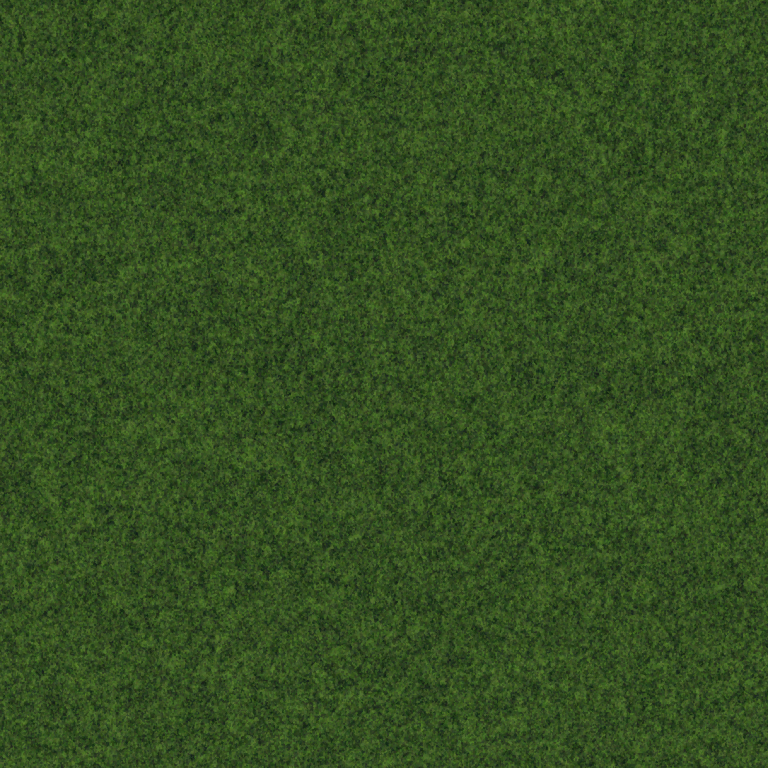
Give the GLSL for this texture, as a WebGL 2 fragment shader.

```glsl
#version 300 es
precision highp float;
precision highp int;
// Dense short turf seen from above: soft cellular noise at four sizes
// (patches, clumps, tufts, blade tips) is summed into one tone, which moves
// along a green ramp; the finest cells also shift the hue of single tips.

uniform vec2 u_resolution;
out vec4 fragColor;

const vec3 TURF_GREEN = vec3(0.207, 0.308, 0.131);
const vec3 TONE_STEP  = vec3(0.043, 0.057, 0.016);
const vec3 DRY_SHIFT  = vec3(0.013, -0.012, 0.024);
const vec3 WARM_SHIFT = vec3(0.018, 0.000, -0.008);

// Integer hash: three random values in 0..1 for a cell of a layer.
vec3 hashCell(ivec2 cell, int layer) {
    uvec3 v = uvec3(ivec3(cell, layer) + 4096);
    v = v * 1664525u + 1013904223u;
    v.x += v.y * v.z;
    v.y += v.z * v.x;
    v.z += v.x * v.y;
    v ^= v >> 16u;
    v.x += v.y * v.z;
    v.y += v.z * v.x;
    v.z += v.x * v.y;
    return vec3(v >> 8u) / 16777216.0;
}

// Cellular noise with blended borders: three signed values in -1..1.
vec3 softCells(vec2 p, float sharpness, int layer) {
    ivec2 home = ivec2(floor(p));
    vec3 sum = vec3(0.0);
    float total = 0.0;
    for (int y = -1; y <= 1; y++) {
        for (int x = -1; x <= 1; x++) {
            ivec2 cell = home + ivec2(x, y);
            vec2 seed = vec2(cell) + hashCell(cell, layer).xy;
            vec2 offset = p - seed;
            float weight = exp(-sharpness * dot(offset, offset));
            sum += weight * (2.0 * hashCell(cell, layer + 1) - 1.0);
            total += weight;
        }
    }
    return sum / max(total, 1e-6);
}

// Very faint wide drift of brightness from layered sines.
float broadDrift(vec2 p) {
    return sin(p.x * 17.0 + 2.0 * sin(p.y * 9.0))
         + sin(p.y * 23.0 + 2.0 * sin(p.x * 13.0 + 1.0));
}

void main() {
    vec2 uv = gl_FragCoord.xy / min(u_resolution.x, u_resolution.y);

    // Layers from wide patches down to blade tips
    vec3 patches = softCells(uv * vec2(48.0, 40.0), 4.0, 10);
    vec3 clumps  = softCells(uv * vec2(125.0, 108.0), 6.0, 20);
    vec3 tufts   = softCells(uv * vec2(245.0, 210.0), 7.0, 30);
    vec3 tips    = softCells(uv * vec2(450.0, 410.0), 8.0, 40);

    float tone = 0.04 * broadDrift(uv) + 0.25 * patches.x
               + 0.85 * clumps.x + 1.15 * tufts.x + 1.45 * tips.x;

    // Green ramp with small hue changes per tip and tuft
    vec3 color = TURF_GREEN + TONE_STEP * tone;
    color += DRY_SHIFT * (tips.y + 0.5 * tufts.y);
    color += WARM_SHIFT * (tips.z + 0.4 * tufts.z);
    fragColor = vec4(clamp(color, 0.0, 1.0), 1.0);
}
```
